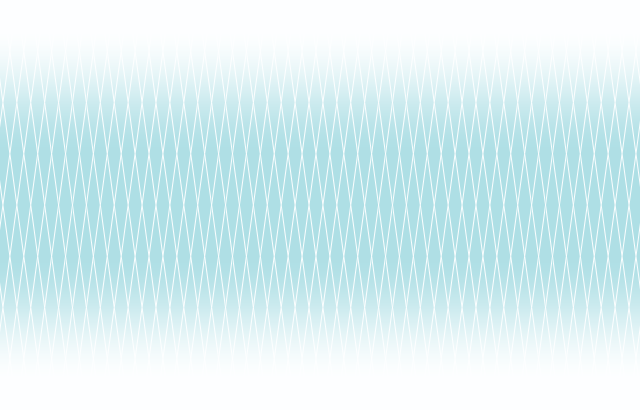
Reproduce this pattern procedurally as a Shadertoy shader.

```glsl
// Coverage of thin lines lying on every whole number of phase
float lineCoverage(float phase, float pixel) {
    float dist = abs(fract(phase + 0.5) - 0.5);
    return clamp((0.037 - dist) / pixel + 0.5, 0.0, 1.0);
}

void mainImage(out vec4 fragColor, in vec2 fragCoord) {
    vec2 uv = fragCoord / iResolution.xy;
    vec2 repeats = vec2(46.0, 4.0);
    vec2 cell = uv * repeats - vec2(0.21, 0.0);
    float pixel = length(repeats / iResolution.xy);

    // Aqua band fading to white at the top and bottom
    float offset = abs(uv.y - 0.5);
    float band = (1.0 - smoothstep(0.125, 0.44, offset)) * (1.0 - offset * offset);
    vec3 white = vec3(0.994, 0.998, 1.0);
    vec3 color = mix(white, vec3(0.682, 0.873, 0.897), band);

    // Two mirrored slants cross into tall diamonds
    float lattice = max(lineCoverage(cell.x + cell.y, pixel),
                        lineCoverage(cell.x - cell.y, pixel));
    color = mix(color, white, 0.95 * lattice);

    fragColor = vec4(color, 1.0);
}
```
